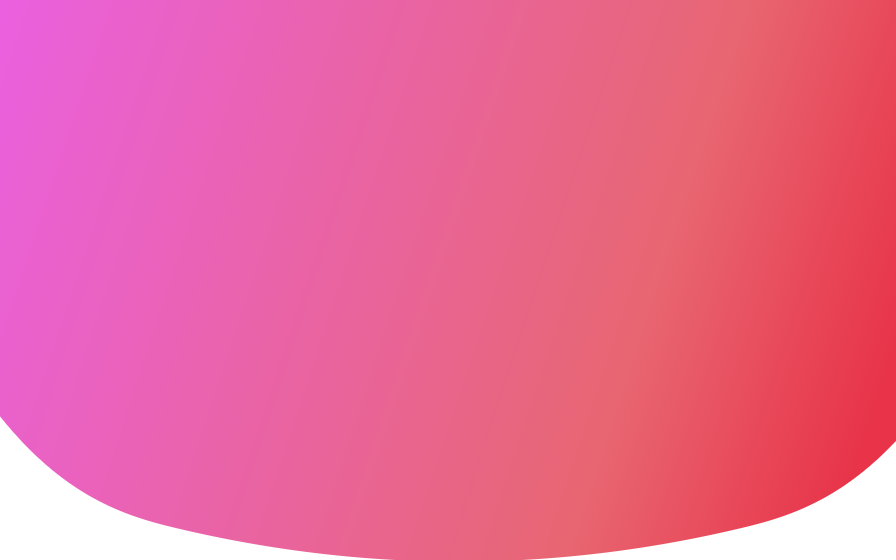
Reproduce this background procedurally as a Shadertoy shader.

```glsl
// A wide panel with a slanted magenta, coral and red gradient on white.
// Its lower rim is a shallow parabola whose outer shoulders bend up by a
// power curve; the rim is smoothed by its screen-space derivative.

// Layout, in canvas heights; the origin is at the lower left
const float WIDTH = 1.6;
const float RIM_CENTRE = 0.819;
const float RIM_BOTTOM = -0.003;
const float RIM_HALF_WIDTH = 0.496;
const float RIM_RISE = 0.058;
const float SHOULDER_WIDTH = 0.323;
const float SHOULDER_RISE = 0.126;
const float SHOULDER_POWER = 2.6;

// Gradient: sideways shift per unit of descent, and the colour stops
const float SLANT = 0.33;
const float CORAL_STOP = 1.333;
const float RED_STOP = 1.81;

const vec3 MAGENTA = vec3(0.920, 0.376, 0.875);
const vec3 CORAL = vec3(0.910, 0.402, 0.445);
const vec3 RED = vec3(0.910, 0.200, 0.285);
const vec3 PAPER = vec3(1.0);

// Height of the lower rim at x
float rimHeight(float x) {
    float d = abs(x - RIM_CENTRE);
    float inner = min(d, RIM_HALF_WIDTH) / RIM_HALF_WIDTH;
    float outer = max(d - RIM_HALF_WIDTH, 0.0);
    float tangent = 2.0 * RIM_RISE / RIM_HALF_WIDTH;
    return RIM_BOTTOM + RIM_RISE * inner * inner + tangent * outer
         + SHOULDER_RISE * pow(outer / SHOULDER_WIDTH, SHOULDER_POWER);
}

// Three-stop gradient along the slanted axis
vec3 panelColor(vec2 p) {
    float t = p.x + SLANT * (1.0 - p.y);
    vec3 color = mix(MAGENTA, CORAL, clamp(t / CORAL_STOP, 0.0, 1.0));
    return mix(color, RED, clamp((t - CORAL_STOP) / (RED_STOP - CORAL_STOP), 0.0, 1.0));
}

void mainImage(out vec4 fragColor, in vec2 fragCoord) {
    vec2 p = fragCoord / iResolution.xy * vec2(WIDTH, 1.0);

    // Soft coverage across the rim
    float above = p.y - rimHeight(p.x);
    float edge = length(vec2(dFdx(above), dFdy(above)));
    float coverage = clamp(above / edge + 0.5, 0.0, 1.0);

    fragColor = vec4(mix(PAPER, panelColor(p), coverage), 1.0);
}
```
